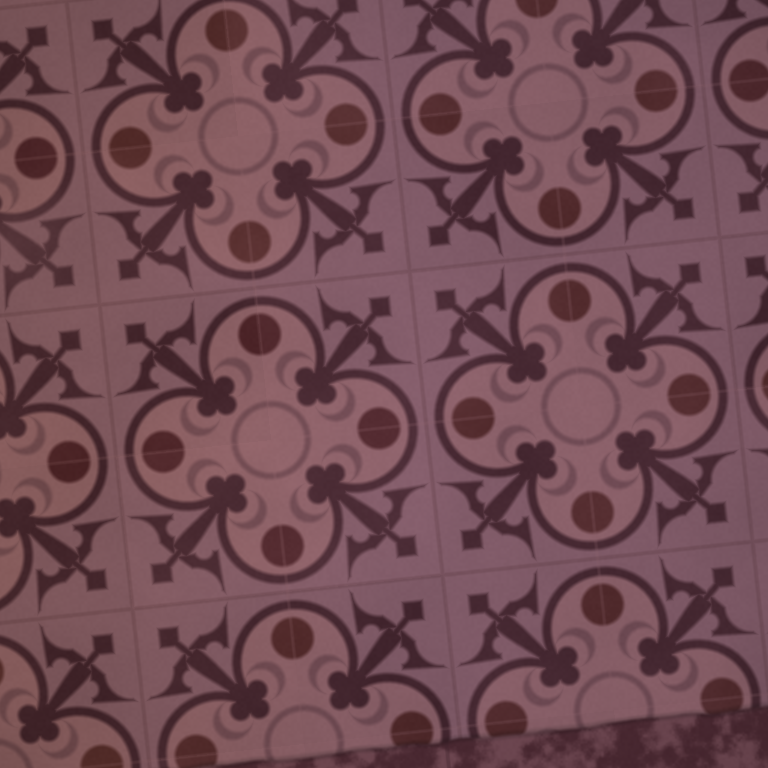
Reproduce this pattern procedurally as a WebGL 1 fragment shader.

```glsl
precision highp float;
// Worn cement floor tiles: tilted quatrefoil motifs with corner fleurons and a stone kerb.
uniform vec2 u_resolution;

#define CELL vec2(0.406, 0.398)
#define ANCHOR vec2(0.353, 0.427)
#define TILT 0.108
#define KERB -0.028
#define SOFT 0.009
#define RIM 0.0145
#define GROUND vec3(0.490, 0.350, 0.390)
#define PETAL vec3(0.530, 0.372, 0.395)
#define SHADE vec3(0.405, 0.272, 0.300)
#define INK vec3(0.250, 0.140, 0.170)
#define DISC vec3(0.280, 0.130, 0.150)
#define WEAR 0.16

float hash(vec2 p) {
  vec3 q = fract(vec3(p.xyx) * 0.1031);
  q += dot(q, q.yzx + 33.33);
  return fract((q.x + q.y) * q.z);
}

float noise(vec2 p) {
  vec2 i = floor(p), f = fract(p);
  f = f * f * (3.0 - 2.0 * f);
  return mix(mix(hash(i), hash(i + vec2(1.0, 0.0)), f.x),
             mix(hash(i + vec2(0.0, 1.0)), hash(i + 1.0), f.x), f.y);
}

float fbm(vec2 p) {
  float sum = 0.0, amp = 0.5;
  for (int i = 0; i < 4; i++) {
    sum += amp * noise(p);
    p = p * 2.03 + 17.0;
    amp *= 0.5;
  }
  return sum;
}

float cover(float d) { return 1.0 - smoothstep(-SOFT, SOFT, d); }

// Signed distance to the line a-b, positive on its right.
float side(vec2 p, vec2 a, vec2 b) {
  vec2 t = normalize(b - a);
  return dot(p - a, vec2(t.y, -t.x));
}

// Corner ornament: x runs along the diagonal, y across it.
float fleuron(vec2 p) {
  vec2 root = vec2(0.487, 0.0), tip = vec2(0.478, 0.194), bulb = vec2(0.388, 0.094);
  float leaf = max(side(p, root, tip), max(side(p, tip, bulb), side(p, bulb, root)));
  leaf = max(leaf, 0.088 - length(p - vec2(0.545, 0.130)));
  leaf = max(leaf, 0.030 - length(p - vec2(0.415, 0.058)));
  float width = mix(0.015, 0.031, smoothstep(0.25, 0.45, p.x));
  float stem = max(p.y - width, max(0.2 - p.x, p.x - 0.47));
  float neck = max(p.y - 0.011, abs(p.x - 0.5) - 0.05);
  return min(leaf, min(stem, neck));
}

// Dark linework; q is folded into one eighth of the motif.
float linework(vec2 q) {
  float rim = abs(length(q - vec2(0.27, 0.0)) - 0.187) - RIM;
  rim = max(rim, 0.155 - q.x);
  vec2 c = abs(q - 0.161);
  float clover = min(length(c - 0.030) - 0.033, max(c.x, c.y) - 0.046);
  vec2 h = abs(q - 0.394);
  float head = max(h.x, h.y) - 0.031;
  float ornament = fleuron(vec2(q.x + q.y, q.x - q.y) * 0.7071);
  return min(min(rim, clover), min(head, ornament));
}

// Pale central ring and crescents.
float halftones(vec2 q) {
  float ring = abs(length(q) - 0.118) - 0.010;
  vec2 c = q - vec2(0.220, 0.100);
  float crescent = max(length(c) - 0.062, 0.059 - length(c - vec2(-0.020, 0.020)));
  return min(ring, crescent);
}

vec3 floorTiles(vec2 g, vec2 uv) {
  vec2 id = floor(g + 0.5), p = g - id;
  vec2 q = abs(p);
  q = q.x < q.y ? q.yx : q;
  float blotch = fbm(uv * 9.0) - 0.47;
  float tile = hash(floor(g * 2.0) + 40.0) - 0.5;

  float petals = min(length(q - vec2(0.27, 0.0)) - 0.187, q.x - 0.155);
  vec3 col = mix(GROUND, PETAL, cover(petals));
  col = mix(col, SHADE, 0.85 * cover(halftones(q)));

  // Pigments fade unevenly from tile to tile.
  float fade = WEAR * (0.4 + 0.7 * tile + 1.2 * blotch);
  fade += 0.25 * (1.0 - smoothstep(0.02, 0.12, length(uv - vec2(0.04, 0.68))));
  fade = clamp(fade, 0.0, 0.6);
  float disc = length(q - vec2(0.348, 0.0)) - 0.068;
  vec3 discColor = mix(DISC, DISC + vec3(0.04, 0.04, 0.01), hash(id + 9.0));
  col = mix(col, mix(discColor, GROUND, fade), cover(disc));
  col = mix(col, mix(INK, GROUND, fade), cover(linework(q)));

  // Dark joints between motifs, pale ones through them.
  vec2 outer = 0.5 - abs(p);
  float joint = 1.0 - smoothstep(0.002, 0.011, min(outer.x, outer.y));
  float inner = 1.0 - smoothstep(0.001, 0.009, q.y);
  col = mix(col, SHADE, 0.5 * joint);
  col = mix(col, PETAL, 0.22 * inner);
  return col * (1.0 + 0.04 * tile + 0.10 * blotch);
}

vec3 kerbStone(vec2 s) {
  float spots = smoothstep(0.30, 0.65, fbm(s * 38.0));
  vec3 col = mix(vec3(0.29, 0.16, 0.19), vec3(0.43, 0.28, 0.31), spots);
  float seam = 1.0 - smoothstep(0.001, 0.004, abs(fract(s.x * 1.6 + 0.57) - 0.5) / 1.6);
  return mix(col, INK, 0.35 * seam);
}

void main() {
  vec2 uv = gl_FragCoord.xy / u_resolution.y;
  vec2 across = vec2(cos(TILT), sin(TILT)), up = vec2(-across.y, across.x);
  vec2 d = uv - ANCHOR;
  vec3 col = floorTiles(vec2(dot(d, across), dot(d, up)) / CELL, uv);

  vec2 s = vec2(dot(uv, across), dot(uv, up));
  float edge = s.y - KERB - 0.005 * (noise(s * 30.0) - 0.5);
  col = mix(kerbStone(s), col, smoothstep(-0.003, 0.003, edge));
  col *= 1.0 - 0.18 * (1.0 - smoothstep(0.0, 0.008, abs(edge)));

  // Warm light from the left, dim corners, fine grain.
  col *= mix(vec3(1.03, 1.0, 0.94), vec3(1.0, 0.99, 1.02), smoothstep(0.0, 0.6, uv.x));
  col *= 1.04 - 0.26 * dot(uv - 0.5, uv - 0.5);
  col += 0.012 * (noise(uv * 260.0) - 0.5);
  gl_FragColor = vec4(col, 1.0);
}
```
